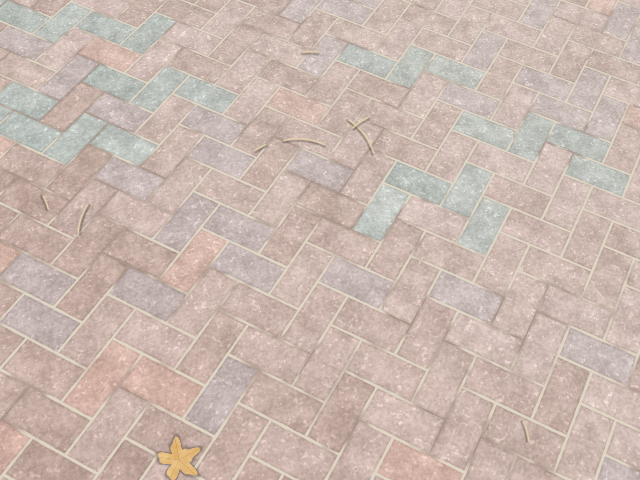
Give the GLSL for this texture, as a Shadertoy shader.

```glsl
float hash(vec2 p) {
    return fract(sin(dot(p, vec2(127.1, 311.7))) * 43758.5453);
}

float noise(vec2 p) {
    vec2 i = floor(p), f = fract(p);
    f = f * f * (3.0 - 2.0 * f);
    return mix(mix(hash(i), hash(i + vec2(1, 0)), f.x),
               mix(hash(i + vec2(0, 1)), hash(i + vec2(1, 1)), f.x), f.y);
}

float fbm(vec2 p) {
    float sum = 0.0, amp = 0.5;
    for (int i = 0; i < 4; i++) {
        sum += amp * noise(p);
        p = mat2(1.6, 1.2, -1.2, 1.6) * p + 7.3;
        amp *= 0.5;
    }
    return sum / 0.94;
}

// Canvas position to paving plane, one unit per brick width
vec2 toGround(vec2 p) {
    mat3 view = mat3(0.0516, -0.0302, -0.0088,
                     0.0488, 0.0610, 0.0225,
                     0.797, 0.620, 1.0);
    vec3 q = inverse(view) * vec3(p, 1.0);
    return q.xy / q.z;
}

// Lower left corner and size of the herringbone brick under g
vec4 herringbone(vec2 g) {
    vec2 cell = floor(g);
    float s = mod(cell.x + cell.y, 4.0);
    if (s < 1.5) return vec4(cell - vec2(step(0.5, s), 0), 2, 1);
    return vec4(cell - vec2(0, step(2.5, s)), 1, 2);
}

// Grey bricks form runs along stepped courses: course, middle, half length
bool isGrey(vec2 centre) {
    vec3 runs[10] = vec3[](
        vec3(0, 1.75, 1.2), vec3(2, 3.5, 1.8), vec3(4, -1.5, 2.2),
        vec3(0, -11, 4), vec3(2, -8.5, 1.8), vec3(4, -14, 4),
        vec3(-1, 0.5, 0.4), vec3(-1, 3.5, 0.4), vec3(1, 6, 0.6),
        vec3(1, -12, 0.6));
    float course = floor((centre.y - centre.x / 3.0 - 0.167) / 1.333 + 0.5);
    for (int i = 0; i < 10; i++)
        if (abs(course - runs[i].x) < 0.5 && abs(centre.x - runs[i].y) < runs[i].z)
            return true;
    return false;
}

vec3 paving(vec2 g, vec2 p, float blur) {
    vec4 brick = herringbone(g);
    vec2 centre = brick.xy + 0.5 * brick.zw;
    float tone = hash(brick.xy), kind = hash(brick.xy + 41.7);
    float stain = fbm(g * 2.3 + tone * 9.0), grain = fbm(g * 15.0);

    // Fired clay, with mauve and grey bricks among the pink
    vec3 clay = mix(vec3(0.75, 0.65, 0.61), vec3(0.82, 0.73, 0.70), tone);
    if (kind > 0.86) clay = vec3(0.76, 0.70, 0.69);
    else if (kind < 0.08) clay = vec3(0.83, 0.70, 0.65);
    if (isGrey(centre)) clay = mix(vec3(0.67, 0.71, 0.69), vec3(0.74, 0.77, 0.75), tone);

    // Sun haze, dirt, grain and pale scuffs
    float haze = smoothstep(0.2, 1.7, p.x * 0.65 + p.y);
    clay = mix(clay, vec3(0.86, 0.82, 0.79), 0.4 * haze);
    clay += 0.16 * (stain - 0.5) + 0.16 * (grain - 0.5);
    clay += 0.09 * smoothstep(0.64, 0.78, fbm(g * 9.0 + 3.0));

    // Uneven joints, some filled with pale sand and some open
    vec2 inside = 0.5 * brick.zw - abs(g - centre);
    float edge = min(inside.x, inside.y) + 0.03 * (fbm(g * 7.0) - 0.5);
    float sand = smoothstep(0.32, 0.58, fbm(g * 0.8 + 5.0) + 0.08 * p.x);
    vec3 joint = mix(vec3(0.66, 0.58, 0.53), vec3(0.88, 0.84, 0.77), sand);
    clay -= 0.05 * (1.0 - smoothstep(0.03, 0.12, edge));
    float width = mix(0.022, 0.036, sand);
    return mix(joint, clay, smoothstep(width - blur, width + blur, edge));
}

vec3 addStraw(vec3 col, vec2 p, float px) {
    // Position, angle, half length
    vec4 straws[8] = vec4[](
        vec4(0.757, 0.719, -0.93, 0.042), vec4(0.750, 0.745, 0.6, 0.018),
        vec4(0.634, 0.708, -0.1, 0.042), vec4(0.170, 0.545, 1.25, 0.030),
        vec4(1.097, 0.102, -1.3, 0.020), vec4(0.542, 0.693, 0.5, 0.012),
        vec4(0.646, 0.892, 0.0, 0.015), vec4(0.096, 0.578, -1.2, 0.014));
    for (int i = 0; i < 8; i++) {
        vec4 s = straws[i];
        vec2 axis = vec2(cos(s.z), sin(s.z)), d = p - s.xy;
        float along = dot(d, axis);
        float across = dot(d, vec2(-axis.y, axis.x)) + 4.0 * (along * along - s.w * s.w * 0.3);
        float dist = length(vec2(max(abs(along) - s.w, 0.0), across));
        col *= 1.0 - 0.25 * smoothstep(0.006, 0.001, length(vec2(max(abs(along) - s.w, 0.0), across + 0.003)));
        col = mix(col, vec3(0.91, 0.83, 0.69), smoothstep(0.0018 + px, 0.0018 - px, dist));
    }
    return col;
}

vec3 addLeaf(vec3 col, vec2 p, float px) {
    vec2 d = p - vec2(0.373, 0.042);
    float angle = atan(d.y, d.x) - 0.5;
    float radius = 0.034 + 0.012 * cos(angle * 5.0) + 0.004 * cos(angle * 11.0);
    float dist = length(d) - radius;
    float vein = abs(sin(angle * 2.5)) * length(d);
    vec3 leaf = mix(vec3(0.85, 0.66, 0.40), vec3(0.95, 0.82, 0.60), fbm(p * 60.0));
    leaf -= 0.08 * smoothstep(0.003, 0.0, vein);
    col *= 1.0 - 0.3 * smoothstep(0.012, 0.0, dist);
    return mix(col, leaf, smoothstep(px, -px, dist));
}

void mainImage(out vec4 fragColor, in vec2 fragCoord) {
    vec2 p = fragCoord / iResolution.y;
    float px = 1.0 / iResolution.y;
    vec2 g = toGround(p);
    vec2 footprint = fwidth(g);
    vec3 col = paving(g, p, 0.5 * max(footprint.x, footprint.y));
    col = addStraw(col, p, px);
    col = addLeaf(col, p, px);
    fragColor = vec4(clamp(col, 0.0, 1.0), 1.0);
}
```
